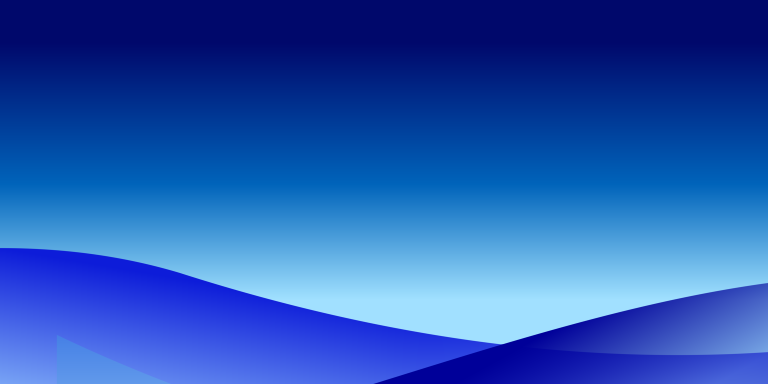
Reproduce this background procedurally as a Shadertoy shader.

```glsl
// Cubic height curve from start to end (x, y), with a slope at each end
float curveHeight(float x, vec2 start, vec2 end, float startSlope, float endSlope) {
    float span = end.x - start.x;
    float u = clamp((x - start.x) / span, 0.0, 1.0);
    float v = 1.0 - u;
    float rise = u * u * (3.0 - 2.0 * u);
    return mix(start.y, end.y, rise)
         + span * u * v * (startSlope * v - endSlope * u);
}

// Soft coverage below a height
float coverBelow(float y, float height, float pixel) {
    return smoothstep(-pixel, pixel, height - y);
}

vec3 skyColor(float y) {
    const vec3 navy = vec3(0.0, 0.03, 0.42);
    const vec3 azure = vec3(0.0, 0.39, 0.73);
    const vec3 paleBlue = vec3(0.63, 0.88, 1.0);
    vec3 upper = mix(azure, navy, clamp((y - 0.52) / 0.37, 0.0, 1.0));
    return mix(paleBlue, upper, clamp((y - 0.22) / 0.30, 0.0, 1.0));
}

// Long wave: a crest on the left joined to a shallow trough
float longWaveHeight(float x) {
    const vec2 joint = vec2(0.469, 0.289);
    float crest = curveHeight(x, vec2(0.0, 0.354), joint, 0.0, -0.30);
    float trough = curveHeight(x, joint, vec2(2.0, 0.083), -0.32, 0.065);
    return x < joint.x ? crest : trough;
}

vec3 longWaveColor(vec2 p) {
    const vec3 royalBlue = vec3(0.05, 0.11, 0.85);
    const vec3 softBlue = vec3(0.47, 0.64, 0.96);
    float light = (0.354 - p.y - 0.17 * p.x) / 0.354;
    light += 0.75 * smoothstep(1.0, 2.0, p.x);
    return mix(royalBlue, softBlue, clamp(light, 0.0, 1.0));
}

// Opacity of the right wave, thinning towards the lower right
float rightWaveOpacity(vec2 p) {
    float fade = 1.1 * (p.x - 1.4) - 2.0 * (p.y - 0.12);
    return 1.0 - clamp(fade, 0.0, 0.75);
}

void mainImage(out vec4 fragColor, in vec2 fragCoord) {
    vec2 p = fragCoord / iResolution.xy * vec2(2.0, 1.0);
    float pixel = 0.7 / iResolution.y;
    vec3 color = skyColor(p.y);

    // Long wave
    float longWave = coverBelow(p.y, longWaveHeight(p.x), pixel);
    color = mix(color, longWaveColor(p), longWave);

    // Small fin with an upright left side
    const float finLeft = 0.148;
    float finHeight = curveHeight(p.x, vec2(finLeft, 0.128), vec2(0.472, -0.01), -0.48, -0.38);
    float fin = coverBelow(p.y, finHeight, pixel) * smoothstep(-pixel, pixel, p.x - finLeft);
    vec3 finColor = mix(vec3(0.38, 0.60, 0.92), vec3(0.27, 0.50, 0.90), clamp(p.y / 0.128, 0.0, 1.0));
    color = mix(color, finColor, fin);

    // Translucent right wave
    const vec3 deepBlue = vec3(0.0, 0.0, 0.60);
    float rightHeight = curveHeight(p.x, vec2(0.94, -0.01), vec2(2.0, 0.263), 0.31, 0.136);
    float rightWave = coverBelow(p.y, rightHeight, pixel);
    color = mix(color, deepBlue, rightWave * rightWaveOpacity(p));

    fragColor = vec4(color, 1.0);
}
```
